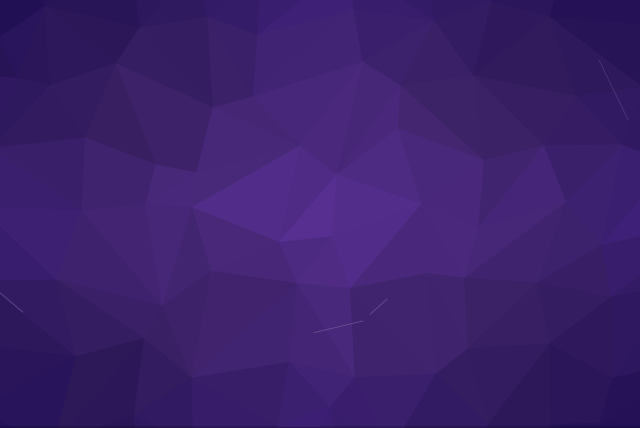
Write a WebGL 2 fragment shader that draws this background.

```glsl
#version 300 es
precision highp float;

uniform vec2 u_resolution;
out vec4 fragColor;

const float CELLS = 6.2;          // mesh cells per canvas height
const float JITTER = 0.36;        // vertex displacement, in cells
const float SHADE_SPREAD = 0.035; // brightness variation between facets
const vec2 GLOW_CENTER = vec2(0.51, 0.51);
const vec3 NAVY = vec3(0.135, 0.060, 0.345);
const vec3 DUSK = vec3(0.185, 0.103, 0.350);
const vec3 PLUM = vec3(0.252, 0.140, 0.425);
const vec3 VIOLET = vec3(0.340, 0.185, 0.570);
const vec3 SEAM_COLOR = vec3(0.52, 0.43, 0.66);
const float SEAM_WIDTH = 0.0012;
const float SEAM_STRENGTH = 0.45;
const float BASE_LINE = 0.004;

float hash(vec2 p) {
    return fract(sin(dot(p, vec2(127.1, 311.7))) * 43758.5);
}

float cross2(vec2 a, vec2 b) {
    return a.x * b.y - a.y * b.x;
}

float area(vec2 a, vec2 b, vec2 c) {
    return cross2(b - a, c - a);
}

vec2 meshVertex(vec2 id) {
    vec2 offset = vec2(hash(id), hash(id + 41.3)) * 2.0 - 1.0;
    return id + JITTER * offset;
}

// Four-stop ramp from the canvas border (0) to the glow (1)
vec3 ramp(float t) {
    vec3 color = mix(NAVY, DUSK, clamp(t / 0.3, 0.0, 1.0));
    color = mix(color, PLUM, clamp((t - 0.3) / 0.3, 0.0, 1.0));
    return mix(color, VIOLET, clamp((t - 0.6) / 0.4, 0.0, 1.0));
}

// Horizontal and vertical ramps averaged
vec3 backdrop(vec2 uv) {
    vec2 span = mix(GLOW_CENTER, 1.0 - GLOW_CENTER, step(GLOW_CENTER, uv));
    vec2 t = clamp(1.0 - abs(uv - GLOW_CENTER) / span, 0.0, 1.0);
    return 0.5 * (ramp(t.x) + ramp(t.y));
}

// Signed distance to an edge, positive on its left
float edgeDistance(vec2 p, vec2 a, vec2 b) {
    return cross2(b - a, p - a) / length(b - a);
}

// Adds one flat facet; alpha accumulates coverage
vec4 facet(vec2 p, vec2 a, vec2 b, vec2 c, float aspect, float pixel) {
    float d = min(edgeDistance(p, a, b),
                  min(edgeDistance(p, b, c), edgeDistance(p, c, a)));
    float cover = clamp(0.5 + d / pixel, 0.0, 1.0);
    vec2 center = (a + b + c) / 3.0;
    float shade = 1.0 + SHADE_SPREAD * (2.0 * hash(floor(center * 50.0)) - 1.0);
    vec3 color = backdrop(center / CELLS / vec2(aspect, 1.0)) * shade;
    return vec4(color, 1.0) * cover;
}

float seam(vec2 p, vec2 a, vec2 b, float pixel) {
    vec2 ab = b - a;
    float along = clamp(dot(p - a, ab) / dot(ab, ab), 0.0, 1.0);
    float d = length(p - a - ab * along);
    return 1.0 - smoothstep(SEAM_WIDTH - 0.5 * pixel, SEAM_WIDTH + 0.5 * pixel, d);
}

void main() {
    vec2 pos = gl_FragCoord.xy / u_resolution.y;
    float aspect = u_resolution.x / u_resolution.y;
    float pixel = 1.0 / u_resolution.y;
    vec2 p = pos * CELLS;

    // Jittered quads, each split along its better-shaped diagonal
    vec4 mesh = vec4(0.0);
    for (int y = -1; y <= 1; y++) {
        for (int x = -1; x <= 1; x++) {
            vec2 id = floor(p) + vec2(x, y);
            vec2 a = meshVertex(id);
            vec2 b = meshVertex(id + vec2(1.0, 0.0));
            vec2 c = meshVertex(id + vec2(1.0, 1.0));
            vec2 d = meshVertex(id + vec2(0.0, 1.0));
            bool splitAC = min(area(a, b, c), area(a, c, d))
                         > min(area(a, b, d), area(b, c, d));
            mesh += facet(p, a, b, splitAC ? c : d, aspect, pixel * CELLS);
            mesh += facet(p, splitAC ? a : b, c, d, aspect, pixel * CELLS);
        }
    }
    vec3 color = mesh.rgb / max(mesh.a, 0.001);

    // Thin light seams
    float seams = seam(pos, vec2(1.400, 0.859), vec2(1.467, 0.721), pixel) * 0.6;
    seams = max(seams, seam(pos, vec2(0.0, 0.316), vec2(0.053, 0.271), pixel));
    seams = max(seams, seam(pos, vec2(0.734, 0.223), vec2(0.848, 0.250), pixel));
    seams = max(seams, seam(pos, vec2(0.865, 0.266), vec2(0.904, 0.301), pixel));
    color = mix(color, SEAM_COLOR, seams * SEAM_STRENGTH);

    // Darker line along the lower border
    color *= mix(0.78, 1.0, smoothstep(BASE_LINE - pixel, BASE_LINE + pixel, pos.y));
    fragColor = vec4(color, 1.0);
}
```
